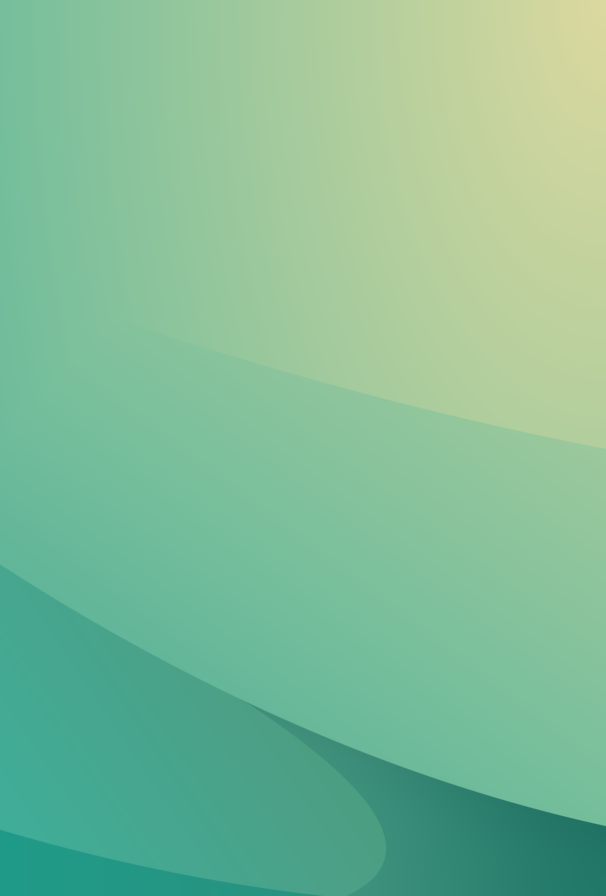
A Shadertoy shader for this background:

```glsl
// Soft green landscape of overlapping waves under a warm corner glow.
// Each layer is a gradient cut by a parabola, painted from back to front;
// uv runs from 0 to 1, with v measured down from the top edge.

#define GLOW_STRETCH 0.815   // vertical falloff of the corner glow
#define BAND_START   0.625   // tone of the middle band at its right end
#define BAND_FALL    0.92    // darkening of the band downwards
#define BAND_SLANT   0.466   // darkening of the band leftwards
#define LEAF_TIP     vec2(0.637, 0.947)
#define LEAF_SKEW    0.18
#define LEAF_WIDTH   0.064

const vec3 SAND  = vec3(0.86, 0.85, 0.62);
const vec3 SAGE  = vec3(0.46, 0.745, 0.61);
const vec3 JADE  = vec3(0.30, 0.675, 0.59);
const vec3 PINE  = vec3(0.13, 0.47, 0.41);
const vec3 FERN  = vec3(0.26, 0.59, 0.505);
const vec3 MINT  = vec3(0.25, 0.68, 0.60);
const vec3 MOSS  = vec3(0.30, 0.62, 0.515);
const vec3 TEAL  = vec3(0.125, 0.605, 0.535);
const vec3 LAGOON = vec3(0.16, 0.57, 0.495);

// Antialiased coverage, positive values being inside.
float cover(float field) {
    float width = max(fwidth(field), 1e-5);
    return smoothstep(-0.7 * width, 0.7 * width, field);
}

// Height of a curve given by its start, slope and bend.
float arc(float x, float start, float slope, float bend) {
    return start + x * (slope + bend * x);
}

// Sky palette: sand, sage, then jade.
vec3 skyTone(float t) {
    vec3 warm = mix(SAND, SAGE, clamp(t, 0.0, 1.0));
    return mix(warm, JADE, clamp((t - 1.0) / 0.4, 0.0, 1.0));
}

// Skewed parabola opening to the left.
float leafField(vec2 uv) {
    float back = LEAF_TIP.x - uv.x;
    float side = uv.y - LEAF_TIP.y + LEAF_SKEW * back;
    return LEAF_WIDTH * back - side * side;
}

void mainImage(out vec4 fragColor, in vec2 fragCoord) {
    vec2 uv = fragCoord / iResolution.xy;
    uv.y = 1.0 - uv.y;
    float left = 1.0 - uv.x;

    // Corner glow and the band that deepens it
    float glow = length(vec2(left, GLOW_STRETCH * uv.y));
    float band = BAND_START + BAND_FALL * (uv.y - 0.508) + BAND_SLANT * left;
    float bandMask = cover(uv.y - arc(left, 0.501, -0.131, -0.06));
    vec3 color = mix(skyTone(glow), skyTone(max(glow, band)), bandMask);

    // Dark hill
    float hillDepth = uv.y - arc(uv.x, 0.630, 0.436, -0.144);
    vec3 hill = mix(FERN, PINE, smoothstep(0.45, 1.05, uv.x));
    hill *= 1.0 - 0.06 * exp(-max(hillDepth, 0.0) * 25.0);

    // Pale leaf over the hill
    float leafTone = (uv.x + 0.926 - uv.y) * 1.7;
    vec3 leaf = mix(MINT, MOSS, clamp(leafTone, 0.0, 1.0));
    float leafMask = cover(max(leafField(uv), 0.3 - uv.x));
    hill = mix(hill, leaf, leafMask);

    // Teal wave at the foot
    float waveMask = cover(uv.y - arc(uv.x, 0.926, 0.2, -0.115));
    waveMask *= 1.0 - smoothstep(0.54, 0.58, uv.x);
    hill = mix(hill, mix(TEAL, LAGOON, clamp(uv.x * 1.8, 0.0, 1.0)), waveMask);

    color = mix(color, hill, cover(hillDepth));
    fragColor = vec4(color, 1.0);
}
```
